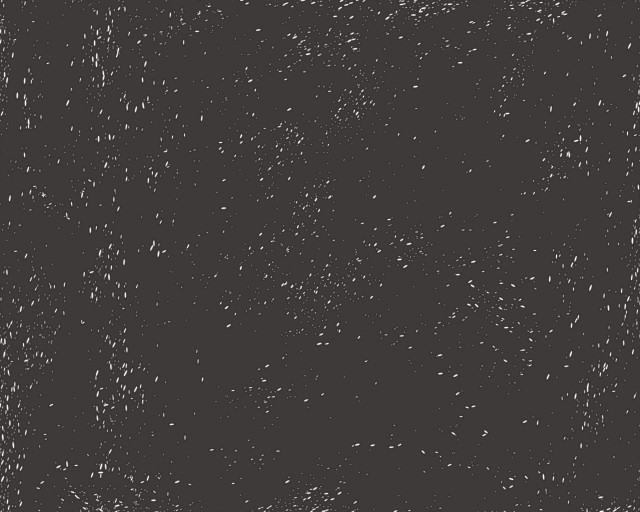
Write a WebGL 2 fragment shader that draws this texture.

```glsl
#version 300 es
precision highp float;
// Charcoal ground with clustered pale flecks left by scribbled strokes.

uniform vec2 u_resolution;
out vec4 fragColor;

const vec3 GROUND = vec3(0.242, 0.229, 0.223);
const vec3 SHADE = vec3(0.205, 0.194, 0.188);
const vec3 PALE = vec3(0.97, 0.965, 0.96);
const float CELL = 0.0084;

vec3 hash3(vec2 cell, float seed) {
  vec3 h = fract(vec3(cell.xyx) * vec3(0.1031, 0.1030, 0.0973) + seed * 0.173);
  h += dot(h, h.yxz + 33.33);
  return fract((h.xxy + h.yzz) * h.zyx);
}

mat2 rotation(float angle) {
  float c = cos(angle), s = sin(angle);
  return mat2(c, -s, s, c);
}

float blob(vec2 p, vec2 centre, vec2 radius) {
  vec2 d = (p - centre) / radius;
  return exp(-dot(d, d));
}

// Cellular noise: each cell is a soft patch of random strength.
float strokePatch(vec2 p, float seed) {
  vec2 base = floor(p);
  float nearest = 9.0, strength = 0.0;
  for (int j = -1; j <= 1; j++)
    for (int i = -1; i <= 1; i++) {
      vec2 cell = base + vec2(i, j);
      vec3 h = hash3(cell, seed);
      float d = length(p - cell - h.xy);
      if (d < nearest) { nearest = d; strength = h.z; }
    }
  return pow(strength, 1.5) * (1.0 - smoothstep(0.1, 0.8, nearest));
}

// Density of the steep, diagonal, shallow and falling stroke families.
vec4 familyDensity(vec2 p, float aspect) {
  float right = aspect - p.x;
  float side = exp(-min(p.x, right) / 0.008);
  float rim = exp(-min(p.y, 1.0 - p.y) / 0.010);
  float steep = 0.65 * (1.0 - smoothstep(0.22, 0.42, p.x))
    + 0.65 * (1.0 - smoothstep(0.10, 0.24, right)) + 4.0 * side;
  float diagonal = 1.4 * blob(p, vec2(0.53, 0.72), vec2(0.07, 0.17))
    + 1.4 * blob(p, vec2(0.70, 0.76), vec2(0.12, 0.16))
    + 1.2 * blob(p, vec2(0.58, 0.43), vec2(0.15, 0.09))
    + 0.9 * blob(p, vec2(1.05, 0.82), vec2(0.08, 0.10))
    + 0.9 * blob(p, vec2(1.09, 0.62), vec2(0.07, 0.06))
    + 0.8 * blob(p, vec2(0.36, 0.95), vec2(0.14, 0.07));
  float shallow = 0.12 + 0.7 * blob(p, vec2(0.87, 0.43), vec2(0.14, 0.11))
    + 1.2 * blob(p, vec2(0.70, 0.94), vec2(0.26, 0.05))
    + 1.3 * blob(p, vec2(0.55, 0.06), vec2(0.12, 0.04))
    + 0.8 * blob(p, vec2(0.55, 0.23), vec2(0.12, 0.04)) + 3.0 * rim;
  float falling = 0.9 * blob(p, vec2(0.96, 0.33), vec2(0.06, 0.10))
    + 1.1 * blob(p, vec2(0.95, 0.10), vec2(0.09, 0.06))
    + 0.8 * blob(p, vec2(0.20, 0.03), vec2(0.20, 0.04));
  return vec4(steep, diagonal, shallow, falling);
}

// Signed distance estimate to an axis-aligned ellipse.
float ellipse(vec2 p, vec2 r) {
  float k0 = length(p / r);
  float k1 = max(length(p / (r * r)), 1e-4);
  return k0 < 0.001 ? -min(r.x, r.y) : k0 * (k0 - 1.0) / k1;
}

// Returns fleck coverage and the faint shade around it.
vec2 flecks(vec2 p, float aspect, float angle, float stretch, vec4 family, float seed) {
  mat2 toStroke = rotation(angle);
  vec2 q = toStroke * p;
  vec2 base = floor(q / CELL);
  float pixel = 1.0 / u_resolution.y;
  vec2 result = vec2(0.0);
  for (int j = -1; j <= 1; j++)
    for (int i = -1; i <= 1; i++) {
      vec2 cell = base + vec2(i, j);
      vec3 place = hash3(cell, seed);
      vec3 form = hash3(cell, seed + 3.7);
      vec2 centre = (cell + 0.1 + 0.8 * place.xy) * CELL;
      float density = dot(familyDensity(centre * toStroke, aspect), family);
      if (place.z > density) continue;
      float patches = strokePatch(centre * vec2(5.0, 15.0), seed + 7.1);
      if (place.z > density * (0.04 + patches)) continue;
      // Subpixel flecks are widened and faded to keep their weight.
      float scale = 0.36 + 1.1 * pow(form.x, 4.0);
      vec2 size = vec2(0.0031 * stretch, 0.0012) * scale;
      vec2 radius = max(size, vec2(0.5 * pixel));
      float weight = size.x * size.y / (radius.x * radius.y);
      float d = ellipse(rotation((form.y - 0.5) * 0.6) * (q - centre), radius);
      float cover = weight * (1.0 - smoothstep(-0.9 * pixel, 0.8 * pixel, d));
      float shade = min(1.0, 2.0 * weight) * (1.0 - smoothstep(0.0018, 0.0040, d));
      result = max(result, vec2(cover, shade));
    }
  return result;
}

void main() {
  vec2 p = gl_FragCoord.xy / u_resolution.y;
  float aspect = u_resolution.x / u_resolution.y;
  vec2 marks = flecks(p, aspect, 1.40, 1.35, vec4(1, 0, 0, 0), 1.0);
  marks = max(marks, flecks(p, aspect, 0.95, 0.90, vec4(0, 1, 0, 0), 2.0));
  marks = max(marks, flecks(p, aspect, 0.32, 1.05, vec4(0, 0, 1, 0), 3.0));
  marks = max(marks, flecks(p, aspect, -0.50, 1.00, vec4(0, 0, 0, 1), 4.0));
  vec3 colour = mix(GROUND, SHADE, 0.8 * marks.y);
  fragColor = vec4(mix(colour, PALE, marks.x), 1.0);
}
```
